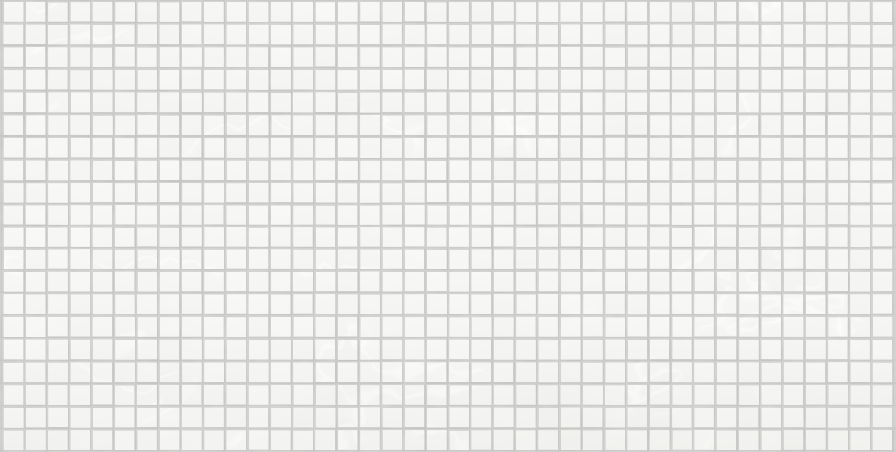
Reproduce this texture procedurally as a WebGL 1 fragment shader.

```glsl
precision highp float;
// Sheet of small white square mosaic tiles, 40 across and 20 down, with grey grout.
// Crisp straight joints bound each tile, with small per-tile unevenness and a thin
// shadow of varying depth in the grout; faint veins and tonal drift cover the glaze.

uniform vec2 u_resolution;

#define TILES vec2(40.0, 20.0)
#define MARGIN vec2(0.0026, 0.0013)
#define JOINT vec2(0.124, 0.136)
#define PLACE_JITTER 0.011
#define SIZE_JITTER 0.008
#define ROW_SQUEEZE 0.020
#define SOFTNESS 0.65
#define TONE_JITTER 0.005
#define VEIN_STRENGTH 0.018
#define SHADOW_DEPTH 0.045
#define TILE_COLOR vec3(0.963, 0.963, 0.956)
#define GROUT_COLOR vec3(0.824, 0.824, 0.818)

float hash(vec2 p) {
  vec3 q = fract(vec3(p.xyx) * 0.1031);
  q += dot(q, q.yzx + 33.33);
  return fract((q.x + q.y) * q.z);
}

float signedHash(vec2 p) {
  return hash(p) * 2.0 - 1.0;
}

float noise(vec2 p) {
  vec2 i = floor(p);
  vec2 f = fract(p);
  f = f * f * (3.0 - 2.0 * f);
  float low = mix(hash(i), hash(i + vec2(1.0, 0.0)), f.x);
  float high = mix(hash(i + vec2(0.0, 1.0)), hash(i + vec2(1.0, 1.0)), f.x);
  return mix(low, high, f.y);
}

float fbm(vec2 p) {
  float sum = 0.0;
  float weight = 0.5;
  for (int i = 0; i < 4; i++) {
    sum += weight * noise(p);
    p = p * 2.03 + 17.1;
    weight *= 0.5;
  }
  return sum;
}

// Thin, broken light lines along one contour of warped noise.
float veins(vec2 p) {
  float warp = fbm(p * 1.5 + 4.0);
  float contour = abs(fbm(p * vec2(1.0, 1.7) + warp) - 0.52);
  float patches = smoothstep(0.42, 0.65, noise(p * 2.3 + 31.0));
  return (1.0 - smoothstep(0.0, 0.022, contour)) * patches;
}

void main() {
  vec2 uv = gl_FragCoord.xy / u_resolution;

  // Grid, with rows set slightly closer near the middle
  vec2 laid = uv;
  float rise = uv.y - 0.5;
  laid.y += ROW_SQUEEZE * rise * exp(-25.0 * rise * rise);
  vec2 grid = (laid - MARGIN) / (1.0 - 2.0 * MARGIN) * TILES;
  vec2 tile = floor(grid);
  vec2 local = fract(grid) - 0.5;
  vec2 blur = SOFTNESS * TILES / u_resolution + 0.006;

  // Tile outline: coverage per axis, a little uneven from one to the next
  vec2 shift = PLACE_JITTER * vec2(signedHash(tile + 11.0), signedHash(tile + 47.0));
  vec2 halfSize = 0.5 - 0.5 * JOINT
    + SIZE_JITTER * vec2(signedHash(tile + 83.0), signedHash(tile + 129.0));
  vec2 edge = abs(local - shift) - halfSize;
  vec2 span = clamp(0.5 - edge / blur, 0.0, 1.0);

  // Only grout lies outside the outermost joints
  vec2 inside = step(vec2(0.0), grid) * step(grid, TILES);
  float cover = span.x * span.y * inside.x * inside.y;

  // Glaze: tone per tile, soft clouds, veins, and greyer lower right
  vec2 sheet = uv * vec2(TILES.x / TILES.y, 1.0) * 3.0;
  vec3 glaze = TILE_COLOR + TONE_JITTER * signedHash(tile + 200.0);
  glaze += 0.018 * (fbm(sheet * 1.3) - 0.47);
  glaze += VEIN_STRENGTH * veins(sheet);
  glaze += 0.006 * local.y;
  glaze -= vec3(0.016, 0.016, 0.018) * (1.0 - smoothstep(0.0, 0.4, uv.y))
    * (0.6 + 0.4 * uv.x);

  // Grout: faintly mottled, shaded below and to the right of each tile
  vec3 grout = GROUT_COLOR + 0.02 * (noise(grid * 2.5) - 0.5);
  float shade = smoothstep(0.40, 0.46, max(local.x, -local.y));
  grout -= SHADOW_DEPTH * shade * (0.4 + 0.6 * hash(tile + 311.0));

  gl_FragColor = vec4(clamp(mix(grout, glaze, cover), 0.0, 1.0), 1.0);
}
```
